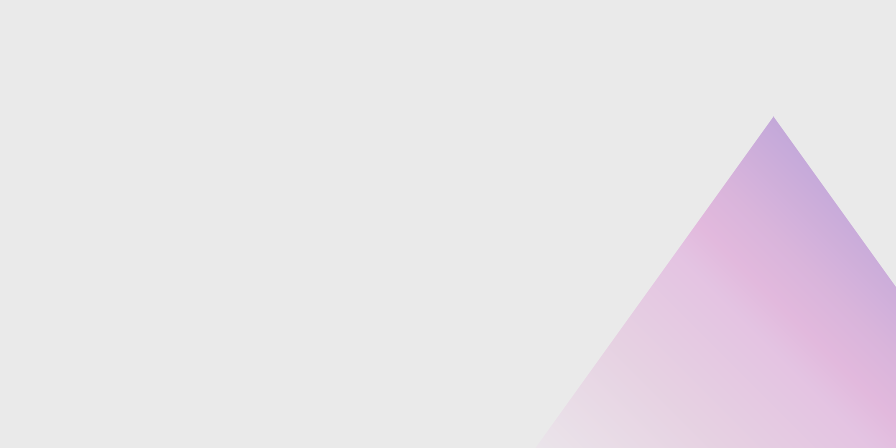
A WebGL 1 fragment shader for this background:

```glsl
precision highp float;
// A pale grey field with a lilac triangle at the lower right, fading along its diagonal.

#define BACKGROUND vec3(0.919)
#define APEX vec2(1.7266, 0.7400)
#define HALF_WIDTH_PER_HEIGHT 0.7185
#define MIST vec3(0.920, 0.895, 0.918)
#define BLUSH vec3(0.903, 0.822, 0.887)
#define ORCHID vec3(0.892, 0.765, 0.886)
#define ROSE vec3(0.885, 0.725, 0.866)
#define MAUVE vec3(0.852, 0.709, 0.860)
#define VIOLET vec3(0.765, 0.660, 0.852)

uniform vec2 u_resolution;

// Linear progress of t from a to b, clamped to 0..1.
float ramp(float a, float b, float t) {
  return clamp((t - a) / (b - a), 0.0, 1.0);
}

// Signed distance to the two slanted sides below the apex, negative inside.
float triangleDistance(vec2 p) {
  vec2 fromApex = vec2(abs(p.x - APEX.x), p.y - APEX.y);
  vec2 sideNormal = normalize(vec2(1.0, HALF_WIDTH_PER_HEIGHT));
  return dot(fromApex, sideNormal);
}

// Colour along the diagonal, from the lower left to the upper right.
vec3 diagonalGradient(float t) {
  vec3 color = mix(MIST, BLUSH, ramp(1.20, 1.60, t));
  color = mix(color, ORCHID, ramp(1.60, 1.95, t));
  color = mix(color, ROSE, ramp(1.95, 2.06, t));
  color = mix(color, MAUVE, ramp(2.06, 2.20, t));
  return mix(color, VIOLET, ramp(2.20, 2.47, t));
}

void main() {
  // Canvas heights as units, origin at the lower left.
  vec2 p = gl_FragCoord.xy / u_resolution.y;
  float halfPixel = 0.5 / u_resolution.y;

  // Triangle over the plain field, with a smooth edge.
  float coverage = 1.0 - smoothstep(-halfPixel, halfPixel, triangleDistance(p));
  vec3 color = mix(BACKGROUND, diagonalGradient(p.x + p.y), coverage);
  gl_FragColor = vec4(color, 1.0);
}
```
